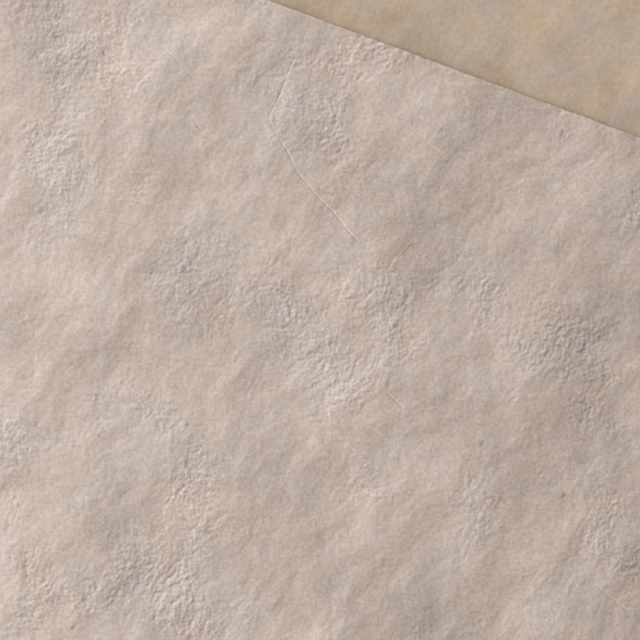
Write a WebGL 2 fragment shader that draws this texture.

```glsl
#version 300 es
precision highp float;

uniform vec2 u_resolution;
out vec4 fragColor;

const vec3 SHEET = vec3(0.746, 0.686, 0.643);
const vec3 BACKING = vec3(0.722, 0.652, 0.578);
const vec3 WARM_TINT = vec3(0.012, 0.001, -0.015);
const vec2 LIGHT_DIR = vec2(-0.77, 0.64);
const vec2 EDGE_POINT = vec2(0.417, 1.0);
const vec2 EDGE_NORMAL = vec2(0.346, 0.938);
const float SIDE_FALLOFF = 0.075;
const float BLOTCH = 0.07;
const float LUMP_SHADE = 0.012;
const float RIPPLE_SHADE = 0.015;
const float FLAKE_SHADE = 0.029;
const float CREVICE = 0.05;
const float GRAIN = 0.037;
const float FIBRE = 0.026;
const float SCRATCH_WIDTH = 0.0014;
const float SCRATCH_DEPTH = 0.085;
const int SCRATCHES = 14;
const float PIT_CELLS = 11.0;

vec2 hash22(vec2 p) {
    vec3 q = fract(p.xyx * vec3(0.1031, 0.1030, 0.0973));
    q += dot(q, q.yzx + 33.33);
    return fract((q.xx + q.yz) * q.zy);
}

vec2 gradientAt(vec2 cell) {
    float a = 6.28318 * hash22(cell + 71.0).x;
    return vec2(cos(a), sin(a));
}

float noise(vec2 p) {
    vec2 i = floor(p), f = p - i;
    vec2 u = f * f * f * (f * (f * 6.0 - 15.0) + 10.0);
    vec2 e = vec2(1.0, 0.0);
    float low = mix(dot(gradientAt(i), f), dot(gradientAt(i + e), f - e), u.x);
    float high = mix(dot(gradientAt(i + e.yx), f - e.yx), dot(gradientAt(i + e.xx), f - e.xx), u.x);
    return mix(low, high, u.y);
}

float fbm(vec2 p) {
    float sum = 0.0, amp = 1.0;
    for (int i = 0; i < 5; i++) {
        sum += amp * noise(p);
        p = mat2(1.6, 1.2, -1.2, 1.6) * p + 13.7;
        amp *= 0.6;
    }
    return sum;
}

// Rotates so that x runs across the diagonal folds
vec2 slant(vec2 p) {
    return mat2(0.87, 0.5, -0.5, 0.87) * p;
}

// Each layer is divided by its frequency, so its weight sets the shading strength
float relief(vec2 p, float roughness) {
    vec2 bent = slant(p) + 0.02 * vec2(noise(p * 12.0), noise(p * 12.0 + 40.0));
    bent += 0.004 * vec2(noise(p * 55.0), noise(p * 55.0 + 20.0));
    float h = LUMP_SHADE * noise(bent * vec2(11.0, 8.0)) / 9.0;
    h += RIPPLE_SHADE * noise(bent * vec2(30.0, 22.0) + 5.0) / 25.0;
    h += 0.6 * RIPPLE_SHADE * noise(bent * 62.0 + 9.0) / 60.0;
    float flakes = 0.7 * abs(noise(bent * vec2(66.0, 50.0) + 17.0)) / 58.0;
    flakes += noise(bent * 98.0) / 98.0 + 1.2 * noise(p * 175.0 + 3.0) / 175.0;
    return h + FLAKE_SHADE * roughness * flakes;
}

float reliefShade(vec2 p, float roughness) {
    vec2 o = 0.001 * LIGHT_DIR;
    return (relief(p - o, roughness) - relief(p + o, roughness)) / 0.002;
}

// Lit ridge with a dark side, fading out toward both ends
float groove(vec2 p, vec2 a, vec2 b) {
    vec2 along = normalize(b - a), q = p - a;
    float t = dot(q, along) / length(b - a);
    float s = dot(q, vec2(-along.y, along.x)) + 0.004 * noise(p * 24.0);
    s /= SCRATCH_WIDTH;
    float ends = smoothstep(-0.05, 0.12, t) * smoothstep(1.05, 0.88, t);
    return ends * (exp(-s * s) - 0.7 * exp(-(s + 1.7) * (s + 1.7)));
}

float scratches(vec2 p) {
    float sum = groove(p, vec2(0.49, 0.97), vec2(0.418, 0.81));
    sum += groove(p, vec2(0.418, 0.82), vec2(0.475, 0.715));
    sum += groove(p, vec2(0.465, 0.73), vec2(0.56, 0.625));
    for (int i = 0; i < SCRATCHES; i++) {
        vec2 start = hash22(vec2(float(i), 3.0));
        vec2 r = hash22(vec2(float(i), 19.0));
        float angle = mix(-1.0, -0.6, r.x) + (r.y > 0.55 ? 1.6 : 0.0);
        vec2 span = mix(0.04, 0.12, r.y) * vec2(cos(angle), sin(angle));
        sum += mix(0.3, 0.7, r.x) * groove(p, start, start + span);
    }
    return sum * smoothstep(-0.45, 0.2, noise(p * 22.0));
}

float pits(vec2 p) {
    vec2 cell = floor(p * PIT_CELLS);
    vec2 kind = hash22(cell + 90.0);
    vec2 q = fract(p * PIT_CELLS) - mix(vec2(0.2), vec2(0.8), hash22(cell + 5.0));
    q = slant(q + 0.05 * noise(p * 150.0)) * vec2(1.8, 1.0);
    return step(0.85, kind.x) * kind.y * smoothstep(0.09, 0.01, length(q));
}

void main() {
    vec2 p = gl_FragCoord.xy / u_resolution;
    float pixel = 1.0 / min(u_resolution.x, u_resolution.y);
    float grain = GRAIN * (noise(p * 150.0) + noise(p * 240.0 + 8.0));
    grain += FIBRE * noise(slant(p) * vec2(125.0, 55.0));

    // Upper sheet, cooler where it is rough
    float roughness = 0.3 + smoothstep(-0.05, 0.7, fbm(p * 5.0 + 2.0));
    float tone = SIDE_FALLOFF * (0.48 - p.x) + BLOTCH * fbm(slant(p) * vec2(6.0, 4.5) + 11.0);
    tone += reliefShade(p, roughness) + grain;
    tone -= CREVICE * roughness * smoothstep(0.25, 0.55, noise(slant(p) * vec2(95.0, 70.0) + 33.0));
    tone += SCRATCH_DEPTH * scratches(p) - 0.14 * pits(p);
    float warmth = fbm(p * 8.0 + 30.0) + noise(p * 60.0) + 0.7 * noise(p * 130.0) + 0.5 * (0.5 - roughness);
    vec3 sheet = SHEET + tone + WARM_TINT * warmth;

    // Backing, shaded beneath the cut edge
    float edge = dot(p - EDGE_POINT, EDGE_NORMAL) + 0.001 * noise(p * 30.0);
    float shadow = 0.045 * exp(-max(edge, 0.0) / 0.035) + 0.1 * exp(-max(edge, 0.0) / 0.003);
    float mottle = 0.04 * fbm(p * 13.0) + 0.4 * reliefShade(p + 3.0, 0.2);
    vec3 backing = BACKING + mottle + 0.7 * grain - shadow + 2.0 * WARM_TINT * fbm(p * 15.0 + 6.0);

    sheet += 0.015 * exp(-abs(edge) / 0.003);
    fragColor = vec4(mix(sheet, backing, smoothstep(-pixel, pixel, edge)), 1.0);
}
```
